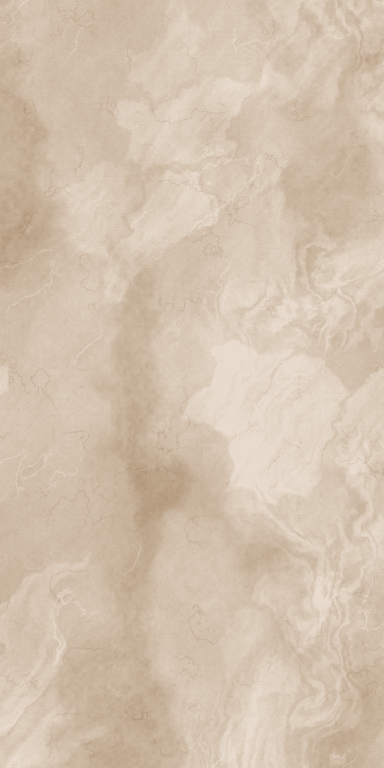
A WebGL 2 fragment shader for this texture:

```glsl
#version 300 es
precision highp float;
// Polished beige marble: warped noise clouds with brown stains, pale slanted
// shards from a distorted Voronoi grid, fine diagonal streaks, swirling bands
// on the right, hairline veins and a speckled grain, all summed into one tone.

uniform vec2 u_resolution;
out vec4 fragColor;

float hash(vec2 p) {
    return fract(sin(dot(p, vec2(127.1, 311.7))) * 43758.5453);
}

float noise(vec2 p) {
    vec2 i = floor(p), f = fract(p);
    f = f * f * (3.0 - 2.0 * f);
    return mix(mix(hash(i), hash(i + vec2(1, 0)), f.x),
               mix(hash(i + vec2(0, 1)), hash(i + vec2(1, 1)), f.x), f.y);
}

float fbm(vec2 p) {
    float sum = 0.0, amp = 0.5;
    for (int i = 0; i < 6; i++) {
        sum += amp * noise(p);
        p = mat2(1.6, 1.2, -1.2, 1.6) * p + 7.3;
        amp *= 0.5;
    }
    return sum;
}

// Streak noise: stretched along x, without rotation between octaves
float streaks(vec2 p) {
    return 0.5 * noise(p) + 0.3 * noise(p * vec2(1.7, 2.1) + 4.0)
         + 0.2 * noise(p * vec2(3.1, 4.3) + 9.0);
}

// Pale fragments: some Voronoi cells are filled, fading at their borders
float shards(vec2 p) {
    vec2 cell = floor(p), nearestId = cell;
    float nearest = 9.0, second = 9.0;
    for (int y = -1; y <= 1; y++) {
        for (int x = -1; x <= 1; x++) {
            vec2 id = cell + vec2(x, y);
            float d = distance(p, id + vec2(hash(id), hash(id + 31.7)));
            if (d < nearest) {
                second = nearest;
                nearest = d;
                nearestId = id;
            } else {
                second = min(second, d);
            }
        }
    }
    return smoothstep(0.0, 0.13, second - nearest)
         * smoothstep(0.45, 0.9, hash(nearestId + 5.1));
}

// Thin line where a field crosses one half
float hairline(float field, float width) {
    float w = max(width, fwidth(field));
    return 1.0 - smoothstep(0.0, w, abs(field - 0.5));
}

void main() {
    vec2 p = gl_FragCoord.xy / u_resolution.x;
    vec2 warp = vec2(fbm(p * 4.0 + 3.0), fbm(p * 4.0 + 41.0)) - 0.5;
    vec2 fine = vec2(fbm(p * 13.0 + 17.0), fbm(p * 13.0 + 63.0)) - 0.5;

    // Axes along and across the slanted bedding
    vec2 bent = p + 0.16 * warp + 0.03 * fine;
    vec2 bed = vec2(dot(bent, vec2(0.6, 0.8)), dot(bent, vec2(-0.8, 0.6)));

    // Clouds and brown stains
    float cloud = fbm(bent * vec2(4.2, 3.0) + 12.0);
    float stainField = fbm((p + 0.3 * warp) * vec2(3.4, 1.9) + 25.0);
    float stain = smoothstep(0.49, 0.68, stainField + 0.1 * (0.5 - p.x));
    float tone = 0.66 + 1.0 * (cloud - 0.5) - 0.43 * stain;

    // Pale shards and the streaks that run through them
    vec2 broken = bed + 0.12 * warp + 0.08 * fine;
    float shard = shards(broken * vec2(3.2, 6.0) + 2.0);
    tone += 0.27 * shard * (1.0 - 0.5 * stain);
    float streak = streaks(bed * vec2(6.0, 48.0)) - 0.5;
    tone += streak * (0.14 + 0.28 * shard);

    // Swirling bands, strongest on the right
    float side = smoothstep(0.5, 0.85, p.x + 0.8 * warp.y);
    float flow = fbm((p + 0.35 * warp) * vec2(5.0, 1.8) + 50.0);
    float band = sin(flow * 75.0 + 6.0 * fine.x);
    tone += (0.15 * side + 0.03) * band * smoothstep(0.3, 0.6, noise(p * 6.0 + 8.0));

    // Broken hairline veins, dark and light
    float darkGap = smoothstep(0.5, 0.75, noise(p * 14.0 + 70.0));
    float lightGap = smoothstep(0.5, 0.8, noise(p * 9.0 + 90.0));
    tone -= 0.24 * darkGap * hairline(fbm(p * 11.0 + 33.0), 0.012);
    tone += 0.26 * lightGap * hairline(fbm(bed * vec2(5.0, 11.0) + 80.0), 0.012);

    // Grain, coarser and stronger inside the stains
    float grain = noise(p * 230.0) - 0.5;
    float speckle = noise(p * 95.0 + 19.0) - 0.5;
    tone += 0.13 * grain + (0.06 + 0.14 * stain) * speckle;
    tone -= 0.16 * smoothstep(0.86, 0.96, noise(p * 120.0 + 5.0));

    vec3 brown = vec3(0.73, 0.635, 0.53);
    vec3 cream = vec3(0.89, 0.835, 0.775);
    fragColor = vec4(mix(brown, cream, clamp(tone, -0.2, 1.12)), 1.0);
}
```
